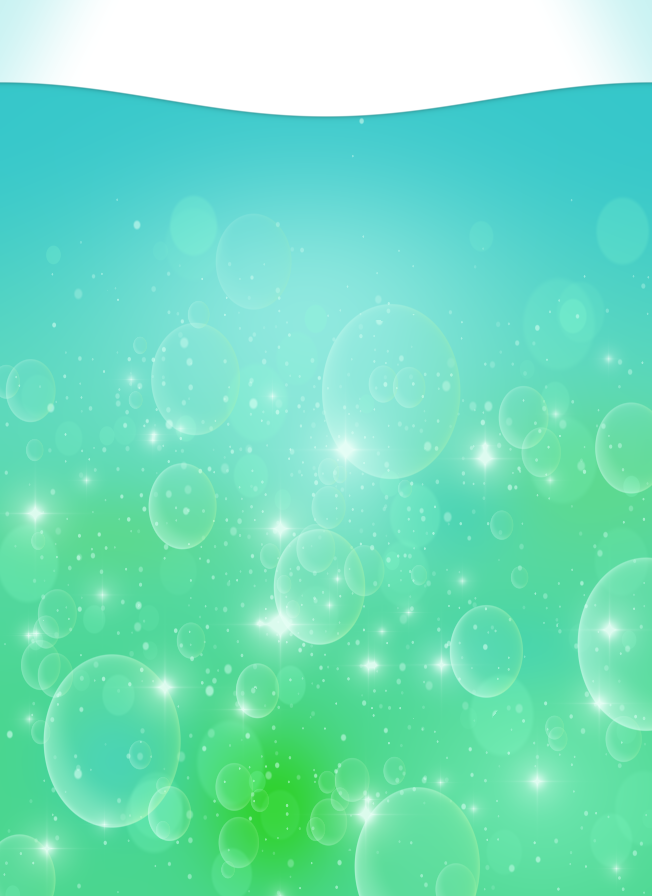
This background is drawn by a Shadertoy shader. Its source:

```glsl
const float ASPECT = 0.7266;
const float EDGE_MID = 0.889;
const float EDGE_SWING = 0.019;
const float BUBBLE_SQUASH = 0.92;
const int DISC_COUNT = 56;
const int RING_COUNT = 44;
const int TWINKLE_COUNT = 26;

const vec3 SEA_TOP = vec3(0.21, 0.78, 0.79);
const vec3 SEA_MID = vec3(0.36, 0.85, 0.73);
const vec3 SEA_LOW = vec3(0.29, 0.84, 0.56);
const vec3 PALE_AQUA = vec3(0.62, 0.93, 0.90);
const vec3 TEAL = vec3(0.23, 0.81, 0.71);
const vec3 LEAF = vec3(0.37, 0.85, 0.50);
const vec3 VIVID_GREEN = vec3(0.17, 0.82, 0.12);
const vec3 MINT = vec3(0.45, 0.91, 0.71);
const vec3 SKY_TINT = vec3(0.79, 0.95, 0.95);
const vec3 RIM_LIME = vec3(0.70, 0.97, 0.66);
const vec3 FOAM = vec3(0.84, 1.0, 0.95);
const vec3 SPARK = vec3(0.92, 1.0, 0.97);

// Main bubbles: centre and horizontal radius
const vec3 BUBBLES[15] = vec3[15](
    vec3(0.600, 0.563, 0.106), vec3(0.172, 0.173, 0.105),
    vec3(0.991, 0.281, 0.105), vec3(0.640, 0.033, 0.096),
    vec3(0.490, 0.345, 0.070), vec3(0.746, 0.273, 0.056),
    vec3(0.300, 0.577, 0.068), vec3(0.280, 0.435, 0.052),
    vec3(0.389, 0.708, 0.058), vec3(0.803, 0.534, 0.038),
    vec3(0.968, 0.500, 0.055), vec3(0.030, 0.018, 0.055),
    vec3(0.047, 0.564, 0.038), vec3(0.395, 0.229, 0.033),
    vec3(0.260, 0.092, 0.033));

// Sparkles: centre and strength
const vec3 SPARKLES[15] = vec3[15](
    vec3(0.430, 0.303, 1.0), vec3(0.430, 0.410, 0.8),
    vec3(0.530, 0.498, 0.9), vec3(0.744, 0.488, 0.8),
    vec3(0.253, 0.233, 0.8), vec3(0.677, 0.258, 0.7),
    vec3(0.561, 0.091, 0.8), vec3(0.054, 0.427, 0.8),
    vec3(0.072, 0.053, 0.7), vec3(0.373, 0.208, 0.6),
    vec3(0.824, 0.128, 0.7), vec3(0.935, 0.297, 0.8),
    vec3(0.919, 0.215, 0.7), vec3(0.565, 0.257, 0.6),
    vec3(0.157, 0.336, 0.5));

float hash(vec2 p) {
    return fract(sin(dot(p, vec2(12.9898, 78.233))) * 43758.5453);
}

float glow(vec2 uv, vec2 centre, vec2 size) {
    vec2 d = (uv - centre) / size;
    return exp(-dot(d, d));
}

vec3 water(vec2 uv) {
    vec3 col = mix(SEA_LOW, SEA_MID, smoothstep(0.15, 0.6, uv.y));
    col = mix(col, SEA_TOP, smoothstep(0.5, 0.86, uv.y));
    col = mix(col, PALE_AQUA, 0.80 * glow(uv, vec2(0.47, 0.65), vec2(0.31, 0.16)));
    col = mix(col, PALE_AQUA, 0.65 * glow(uv, vec2(0.53, 0.47), vec2(0.17, 0.11)));
    col = mix(col, LEAF, 0.60 * glow(uv, vec2(0.17, 0.40), vec2(0.20, 0.055)));
    col = mix(col, LEAF, 0.65 * glow(uv, vec2(0.92, 0.46), vec2(0.20, 0.09)));
    col = mix(col, TEAL, 0.55 * glow(uv, vec2(0.70, 0.43), vec2(0.09, 0.06)));
    col = mix(col, TEAL, 0.65 * glow(uv, vec2(0.78, 0.27), vec2(0.14, 0.05)));
    col = mix(col, TEAL, 0.80 * glow(uv, vec2(0.18, 0.15), vec2(0.10, 0.07)));
    col = mix(col, MINT, 0.75 * glow(uv, vec2(0.83, 0.12), vec2(0.20, 0.13)));
    return mix(col, VIVID_GREEN, 0.88 * glow(uv, vec2(0.42, 0.10), vec2(0.10, 0.085)));
}

// Translucent shell with a thin bright rim and a lower-left crescent
vec3 addBubble(vec3 col, vec2 uv, vec3 b, float strength, float pixel) {
    vec2 q = (uv - b.xy) / (b.z * vec2(1.0, BUBBLE_SQUASH));
    float d = min(length(q), 2.0), soft = pixel / b.z;
    float inside = 1.0 - smoothstep(1.0 - soft, 1.0 + soft, d);
    float rim = 0.14 * pow(d, 5.0) + 0.30 * pow(d, 28.0);
    float crescent = 0.20 * smoothstep(0.85, 1.3, length(q - vec2(0.30, 0.32)));
    vec3 tint = mix(FOAM, RIM_LIME, smoothstep(-0.2, 0.9, q.x));
    return mix(col, tint, inside * strength * min(0.09 + rim + crescent, 0.8));
}

// Core, wide halo and four thin rays
float sparkle(vec2 d, float size) {
    vec2 a = abs(d) / size;
    float r2 = dot(a, a);
    float rays = exp(-a.x * 14.0 - a.y * 0.7) + exp(-a.y * 14.0 - a.x * 0.7);
    return 0.8 * exp(-r2 * 2.0) + 0.45 * exp(-r2 * 0.2) + 0.5 * rays;
}

// One scattered dot per grid cell, with uneven size and brightness
float droplets(vec2 p, float scale, float density) {
    vec2 grid = p * scale, cell = floor(grid) + scale;
    vec2 offset = 0.25 + 0.5 * vec2(hash(cell), hash(cell + 17.0));
    float size = mix(0.07, 0.23, pow(hash(cell + 31.0), 3.0));
    float dist = length((fract(grid) - offset) * vec2(1.15, 0.9));
    float dot1 = 1.0 - smoothstep(size * 0.6, size + 0.05, dist);
    return dot1 * step(hash(cell + 53.0), density) * mix(0.15, 0.6, hash(cell + 71.0));
}

void mainImage(out vec4 fragColor, in vec2 fragCoord) {
    vec2 uv = fragCoord / iResolution.xy;
    vec2 shape = vec2(ASPECT, 1.0);
    float pixel = 1.0 / iResolution.y;
    vec3 col = water(uv);

    // Soft discs, then small rings
    for (int i = 0; i < DISC_COUNT; i++) {
        float k = float(i);
        vec2 c = vec2(hash(vec2(k, 1.3)), 0.76 * hash(vec2(k, 4.7)));
        float r = mix(0.012, 0.060, pow(hash(vec2(k, 8.1)), 2.0));
        float disc = 1.0 - smoothstep(r * 0.85, r, length((uv - c) * vec2(1.0, 1.08)));
        col = mix(col, MINT + 0.12, disc * mix(0.05, 0.20, hash(vec2(k, 2.9))));
    }
    for (int i = 0; i < RING_COUNT; i++) {
        float k = float(i) + 60.0;
        vec2 c = vec2(hash(vec2(k, 3.1)), 0.65 * hash(vec2(k, 6.3)));
        float r = mix(0.010, 0.032, pow(hash(vec2(k, 9.7)), 2.0));
        col = addBubble(col, uv, vec3(c, r), 0.65, pixel);
    }

    // Fine droplets, densest around the middle
    float density = 0.10 + 0.40 * glow(uv, vec2(0.48, 0.42), vec2(0.33, 0.28));
    density *= 1.0 - smoothstep(0.60, 0.76, uv.y);
    float spray = droplets(uv * shape, 41.0, density) + droplets(uv * shape, 73.0, density);
    col = mix(col, FOAM, min(spray, 0.7));

    for (int i = 0; i < BUBBLES.length(); i++) {
        float strength = mix(1.0, 0.35, smoothstep(0.40, 0.72, BUBBLES[i].y));
        col = addBubble(col, uv, BUBBLES[i], strength, pixel);
    }

    // Large sparkles, then tiny twinkles
    float light = 0.0;
    for (int i = 0; i < SPARKLES.length(); i++) {
        vec3 s = SPARKLES[i];
        light += s.z * sparkle((uv - s.xy) * shape, 0.019 * s.z);
    }
    for (int i = 0; i < TWINKLE_COUNT; i++) {
        vec2 c = vec2(hash(vec2(i, 5.9)), 0.6 * hash(vec2(i, 7.7)));
        light += 0.5 * sparkle((uv - c) * shape, 0.006);
    }
    col = mix(col, SPARK, min(light, 1.0) * 0.9);

    // White header above the curved waterline
    float edge = EDGE_MID + EDGE_SWING * cos(6.2832 * uv.x);
    float side = smoothstep(0.34, 0.54, abs(uv.x - 0.5) + 0.7 * (uv.y - 0.95));
    col *= 1.0 - 0.25 * exp(-abs(uv.y - edge) / 0.002);
    col = mix(col, mix(vec3(1.0), SKY_TINT, side), smoothstep(-pixel, pixel, uv.y - edge));
    fragColor = vec4(clamp(col, 0.0, 1.0), 1.0);
}
```
